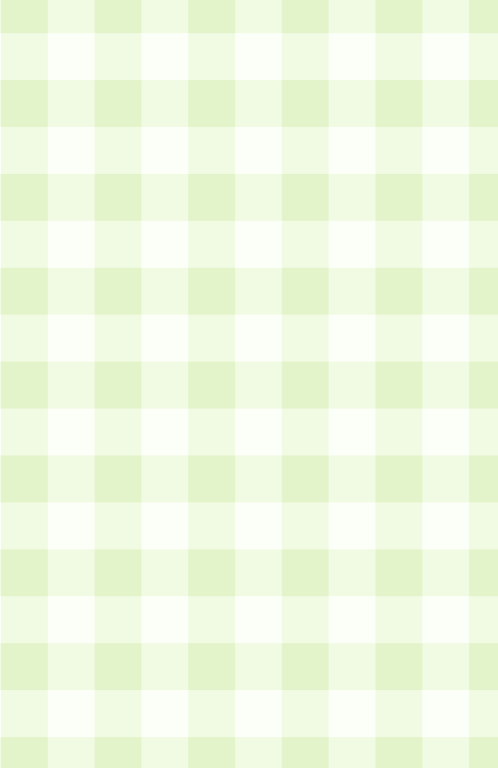
A Shadertoy shader for this pattern:

```glsl
// Pale green gingham: soft vertical and horizontal bands on a near-white ground.
// Each band is a repeated distance to its edge; the number of bands covering
// a point (none, one or two) picks one of three flat tints.

// Lengths are in canvas heights.
const vec2 PERIOD = vec2(0.1219, 0.1222);       // spacing of the bands
const vec2 BAND_CENTER = vec2(0.0318, 0.0098);  // centre of the first bands
const float BAND_SHARE = 0.5;                   // band width over period

const vec3 GROUND = vec3(0.989, 1.000, 0.973);
const vec3 SINGLE = vec3(0.945, 0.981, 0.886);
const vec3 DOUBLE = vec3(0.892, 0.957, 0.798);

// Coverage of the vertical (x) and horizontal (y) bands, smoothed over one pixel
vec2 bandCoverage(vec2 p, float pixel) {
    vec2 cell = fract((p - BAND_CENTER) / PERIOD + 0.5) - 0.5;
    vec2 inside = (0.5 * BAND_SHARE - abs(cell)) * PERIOD;
    return clamp(inside / pixel + 0.5, 0.0, 1.0);
}

void mainImage(out vec4 fragColor, in vec2 fragCoord) {
    float pixel = 1.0 / iResolution.y;
    vec2 band = bandCoverage(fragCoord * pixel, pixel);

    // Blend along each axis so that crossings take the deepest tint
    vec3 offRow = mix(GROUND, SINGLE, band.x);
    vec3 onRow = mix(SINGLE, DOUBLE, band.x);
    fragColor = vec4(mix(offRow, onRow, band.y), 1.0);
}
```
